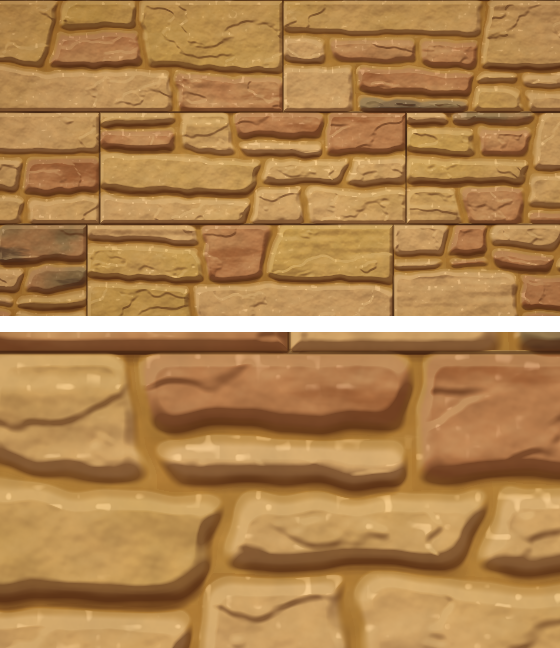
Top: the whole. Bottom: its middle third, enlarged.
This texture is drawn by a Shadertoy shader. Its source:

```glsl
// Wall of split ledge stones: ochre, sand, rose and slate blocks lit from above.
#define COURSE 0.355   // height of one panel course
#define PANEL 0.97     // width of one panel
#define GAP 0.004      // half width of the recess between stones
#define BEVEL 0.020    // width of the worn stone edge
#define DEPTH 0.030    // how far stones stand out
#define WARP 0.022     // waviness of stone outlines
#define ROUGH 0.022    // relief of the stone faces
#define CONTRAST 0.62  // strength of the shading
#define SEED 4.0

struct Stone { float edge; float seam; float id; };

float hash(vec2 p) {
    vec3 q = fract(p.xyx * vec3(0.1031, 0.1030, 0.0973));
    q += dot(q, q.yzx + 33.33);
    return fract((q.x + q.y) * q.z);
}

float noise(vec2 p) {
    vec2 i = floor(p), f = fract(p);
    f = f * f * (3.0 - 2.0 * f);
    vec2 low = vec2(hash(i), hash(i + vec2(1, 0)));
    vec2 high = vec2(hash(i + vec2(0, 1)), hash(i + vec2(1, 1)));
    vec2 side = mix(low, high, f.y);
    return mix(side.x, side.y, f.x);
}

float fbm(vec2 p) {
    float sum = 0.0, amp = 0.5;
    for (int i = 0; i < 5; i++) {
        sum += amp * noise(p);
        p = mat2(1.6, 1.2, -1.2, 1.6) * p + 7.3;
        amp *= 0.5;
    }
    return sum;
}

float smoothMin(float a, float b, float k) {
    float h = max(k - abs(a - b), 0.0) / k;
    return min(a, b) - 0.25 * h * h * k;
}

// Splits each panel again and again into irregular blocks.
Stone findStone(vec2 p) {
    float row = floor(p.y / COURSE);
    float shift = hash(vec2(row + 20.0, SEED)) * PANEL;
    float col = floor((p.x + shift) / PANEL);
    vec2 lo = vec2(col * PANEL - shift, row * COURSE);
    vec2 hi = lo + vec2(PANEL, COURSE);
    vec2 border = min(p - lo, hi - p);

    vec2 wave = vec2(noise(p * 9.0 + 50.0), noise(p * 7.0 + 90.0)) - 0.5;
    wave += 0.45 * (vec2(noise(p * 31.0 + 20.0), noise(p * 27.0 + 70.0)) - 0.5);
    vec2 q = clamp(p + WARP * wave, lo, hi);

    Stone s;
    s.seam = min(border.x, border.y);
    s.edge = s.seam + 0.010;
    s.id = hash(vec2(col + 40.0, row + 10.0) + SEED * 3.0);
    for (int i = 0; i < 5; i++) {
        float step_ = float(i);
        vec2 size = hi - lo;
        float choice = hash(vec2(s.id * 913.0, step_ + 2.0));
        float cut = mix(0.30, 0.70, hash(vec2(s.id * 517.0, step_ + 31.0)));
        float slant = hash(vec2(s.id * 731.0, step_ + 57.0)) - 0.5;
        bool upright = size.x > size.y * mix(1.9, 4.2, choice) && size.x > 0.30;
        if (!upright && size.y < 0.13) break;
        if (i > 1 && choice > 0.72) break;
        int a = upright ? 0 : 1;
        slant *= upright ? 0.45 : 0.07;
        float middle = 0.5 * (lo[1 - a] + hi[1 - a]);
        float at = mix(lo[a], hi[a], cut);
        float d = q[a] - at - slant * (q[1 - a] - middle);
        s.edge = smoothMin(s.edge, abs(d), 0.022);
        if (d > 0.0) lo[a] = at; else hi[a] = at;
        s.id = hash(vec2(s.id * 613.0, step_ + (d > 0.0 ? 83.0 : 11.0)));
    }
    return s;
}

float faceMask(Stone s) { return smoothstep(0.0, BEVEL, s.edge - GAP); }

float slab(Stone s) {
    return DEPTH * mix(0.4, 1.0, hash(vec2(s.id * 311.0, 5.0))) * faceMask(s);
}

// Stone relief: rough face, chipped terraces and thin layers.
float relief(vec2 p, Stone s) {
    vec2 q = p + s.id * 37.0;
    float layered = smoothstep(0.55, 0.9, hash(vec2(s.id * 127.0, 9.0)));
    float face = ROUGH * fbm(q * vec2(8.0, 11.0));
    float chips = fbm(q * vec2(3.5, 6.0) + 13.0);
    face += 0.006 * (smoothstep(0.46, 0.49, chips) + smoothstep(0.60, 0.63, chips));
    face += 0.007 * layered * noise(q * vec2(5.0, 55.0));
    return slab(s) + face * faceMask(s) + 0.004 * noise(p * 30.0);
}

vec3 stoneColor(vec2 p, Stone s) {
    vec2 q = p + s.id * 23.0;
    float kind = hash(vec2(s.id * 419.0, 17.0));
    float patches = fbm(q * vec2(4.0, 6.0));
    float streaks = fbm(q * vec2(5.0, 19.0) + 4.0);
    vec3 ochre = vec3(0.73, 0.57, 0.28), sand = vec3(0.77, 0.60, 0.38);
    vec3 rose = vec3(0.69, 0.47, 0.29), rust = vec3(0.55, 0.32, 0.17);
    vec3 slate = vec3(0.49, 0.39, 0.25);
    vec3 color = mix(ochre, sand, smoothstep(0.35, 0.85, kind * 0.7 + patches * 0.4));
    if (kind < 0.13) {
        color = mix(slate, rose, 0.7 * smoothstep(0.50, 0.68, patches));
        color = mix(color, vec3(0.30, 0.22, 0.16), 0.7 * smoothstep(0.53, 0.66, streaks));
    } else if (kind < 0.42) {
        float stain = smoothstep(0.52, 0.72, streaks) + 0.6 * smoothstep(0.035, 0.008, s.edge);
        color = mix(rose, sand, 0.5 * smoothstep(0.45, 0.7, patches));
        color = mix(color, rust, 0.65 * min(stain, 1.0));
    }
    vec3 mortar = mix(vec3(0.62, 0.42, 0.17), ochre, 0.5 * patches);
    return mix(mortar, color, smoothstep(0.0, 0.6, faceMask(s)));
}

void mainImage(out vec4 fragColor, in vec2 fragCoord) {
    vec2 uv = fragCoord / iResolution.y;
    vec2 p = uv + vec2(0.0, 0.065);
    Stone s = findStone(p);

    // Light from above, with shadows under the ledges
    vec2 toLight = vec2(-0.25, 0.97) * 0.0032;
    float slope = (relief(p - toLight, findStone(p - toLight))
                 - relief(p + toLight, findStone(p + toLight))) / 0.0064;
    float light = 1.0 + CONTRAST * clamp(slope, -0.9, 0.45);
    float base = slab(s), shadow = 0.0;
    for (int i = 1; i <= 5; i++) {
        float reach = float(i) * 0.005;
        float above = slab(findStone(p + vec2(-0.2, 1.0) * reach));
        shadow = max(shadow, above - base - 0.75 * reach);
    }
    light *= 1.0 - 0.6 * smoothstep(0.0, 0.014, shadow);

    // Warm shade, pale lit ridges and small glints
    vec3 color = stoneColor(p, s) * (0.93 + 0.14 * fbm(p * 45.0));
    color = mix(vec3(0.29, 0.14, 0.06), color, clamp(light, 0.0, 1.0));
    color = mix(color, vec3(0.90, 0.77, 0.54), clamp(light - 1.0, 0.0, 0.4));
    color += 0.10 * smoothstep(0.74, 0.95, noise(p * 95.0)) * smoothstep(1.0, 1.15, light);

    // Thin joints between panels
    float pixel = 1.0 / iResolution.y;
    float joint = 1.0 - smoothstep(0.0008, 0.0018 + pixel, s.seam);
    color = mix(color, vec3(0.20, 0.10, 0.05), joint * mix(0.35, 0.95, noise(p * 8.0)));

    // Lamp falloff toward the corners
    vec2 away = fragCoord / iResolution.xy - vec2(0.55, 0.45);
    color *= 1.04 - vec3(0.26, 0.34, 0.42) * dot(away, away);
    fragColor = vec4(color, 1.0);
}
```
